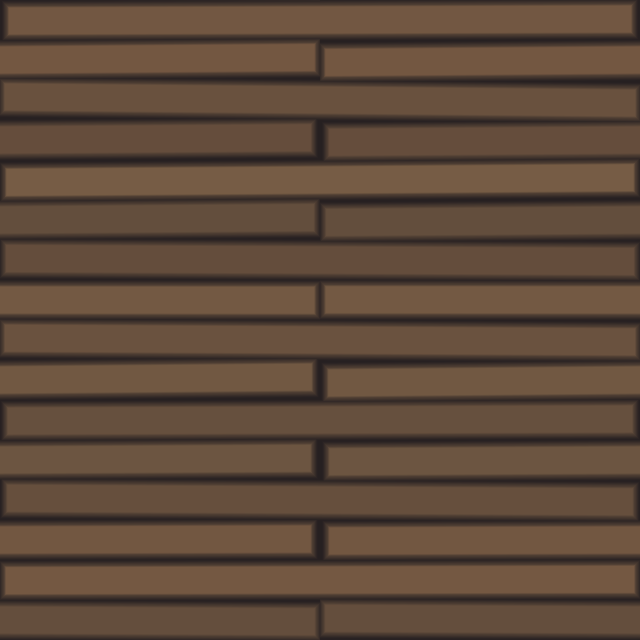
Give the GLSL for this texture, as a Shadertoy shader.

```glsl
float hash(vec2 p) {
    return fract(sin(dot(p, vec2(127.1, 311.7))) * 43758.5453);
}

// Signed distance to the plank of a row: one plank per row, every other row shifted by half
float plankDistance(vec2 uv, float row, float id) {
    float along = fract(uv.x + 0.5 * (row + 1.0)) - 0.5;
    float tilt = (hash(vec2(id, 1.0)) - 0.5) * 0.022;
    float across = uv.y - (row + 0.5) / 16.0 - tilt * along;
    float endGap = mix(0.006, 0.014, hash(vec2(id, 2.0)));
    vec2 q = abs(vec2(along, across)) - vec2(0.5 - endGap, 0.0219);
    return max(q.x, q.y);
}

vec3 woodColor(float id) {
    float tone = pow(hash(vec2(id, 3.0)), 1.5);
    float warmth = hash(vec2(id, 4.0)) - 0.5;
    vec3 wood = mix(vec3(0.392, 0.302, 0.236), vec3(0.485, 0.373, 0.274), tone);
    return wood + warmth * vec3(0.008, -0.012, -0.008);
}

void mainImage(out vec4 fragColor, in vec2 fragCoord) {
    vec2 uv = fragCoord / iResolution.xy;
    float baseRow = floor(uv.y * 16.0);

    // Nearest plank among this row and its neighbours
    float nearest = 1.0;
    float nearestId = 0.0;
    for (float i = -1.0; i <= 1.0; i++) {
        float row = baseRow + i;
        float id = mod(row, 16.0);
        float d = plankDistance(uv, row, id);
        if (d < nearest) {
            nearest = d;
            nearestId = id;
        }
    }

    // Grooves darken away from the planks, so wide gaps look deeper
    vec3 groove = mix(vec3(0.31, 0.245, 0.2), vec3(0.15, 0.125, 0.13),
                      smoothstep(0.0, 0.011, nearest));

    // Soft plank edge
    float soft = max(0.0022, 0.75 / iResolution.y);
    vec3 color = mix(woodColor(nearestId), groove, smoothstep(-soft, soft, nearest));
    fragColor = vec4(color, 1.0);
}
```
